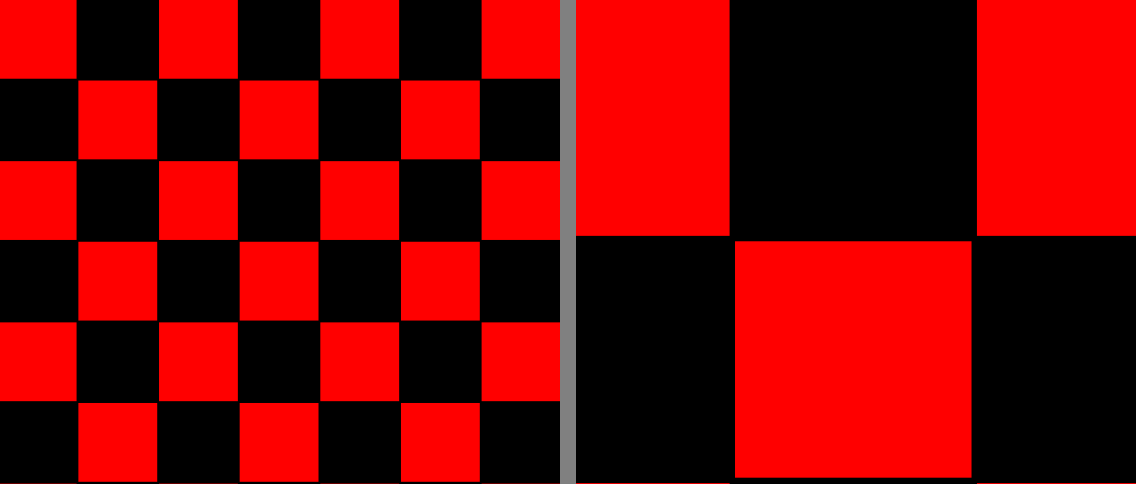
Left: the whole. Right: its middle third, enlarged.
Write a WebGL 1 fragment shader that draws this pattern.

```glsl
precision mediump float;

uniform vec2 u_resolution;

// Coverage of a square inset slightly from its unit cell
float insetSquare(vec2 local, vec2 pixel) {
  vec2 inside = 0.4888 - abs(local - 0.5);
  vec2 cover = clamp(inside / pixel + 0.5, 0.0, 1.0);
  return cover.x * cover.y;
}

void main() {
  // Cells are counted from the top left corner
  vec2 cellCount = vec2(6.944, 6.004);
  vec2 uv = gl_FragCoord.xy / u_resolution;
  vec2 grid = vec2(uv.x, 1.0 - uv.y) * cellCount + vec2(0.0393, 0.0122);
  vec2 cell = floor(grid);

  // Alternate red squares with the black ground
  float isRed = 1.0 - mod(cell.x + cell.y, 2.0);
  float red = isRed * insetSquare(grid - cell, cellCount / u_resolution);
  gl_FragColor = vec4(red, 0.0, 0.0, 1.0);
}
```
